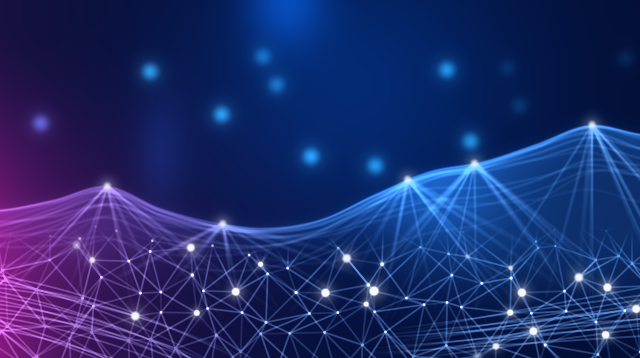
Write a Shadertoy shader that draws this background.

```glsl
// Glowing network landscape: a violet-to-blue mesh of hills under soft bokeh lights.

const float WIDTH = 1.79;      // canvas width in units of its height
const float RIDGE_STEP = 0.15; // spacing of ridge control heights
const float CELL = 0.080;      // spacing of network nodes

const vec3 NAVY = vec3(0.01, 0.055, 0.21);
const vec3 BLUE = vec3(0.00, 0.11, 0.24);
const vec3 MAGENTA = vec3(0.53, 0.10, 0.50);
const vec3 VIOLET = vec3(0.46, 0.30, 0.64);
const vec3 AZURE = vec3(0.16, 0.50, 0.80);
const vec3 PALE = vec3(0.82, 0.89, 0.98);

float hash(vec2 p) {
    return fract(sin(dot(p, vec2(127.1, 311.7))) * 43758.55);
}

float gauss(vec2 d, vec2 radius) {
    d /= radius;
    return exp(-dot(d, d));
}

float stroke(float d, float width, float px) {
    return 1.0 - smoothstep(width, width + 1.4 * px, abs(d));
}

float segment(vec2 p, vec2 a, vec2 b) {
    vec2 pa = p - a, ba = b - a;
    return length(pa - ba * clamp(dot(pa, ba) / dot(ba, ba), 0.0, 1.0));
}

// Smooth skyline through evenly spaced heights
float ridge(float x) {
    float h[13] = float[13](0.414, 0.442, 0.480, 0.418, 0.379, 0.364, 0.388,
                            0.458, 0.521, 0.549, 0.598, 0.651, 0.625);
    int i = clamp(int(floor(x / RIDGE_STEP)), 0, 11);
    float t = x / RIDGE_STEP - float(i);
    float a = h[max(i - 1, 0)], b = h[i], c = h[i + 1], d = h[min(i + 2, 12)];
    return b + 0.5 * t * (c - a + t * (2.0 * a - 5.0 * b + 4.0 * c - d
             + t * (3.0 * (b - c) + d - a)));
}

vec3 background(vec2 p) {
    vec3 col = NAVY + BLUE * gauss(p - vec2(0.98, 0.76), vec2(0.48, 0.45));
    float purple = exp(-3.6 * p.x) * mix(1.0, 0.16, smoothstep(0.2, 0.95, p.y));
    col = mix(col, MAGENTA, purple);
    col += vec3(0.01, 0.17, 0.36) * gauss(p - vec2(0.80, 1.0), vec2(0.11, 0.13));
    col += vec3(0.02, 0.06, 0.13) * gauss(p - vec2(0.45, 0.58), vec2(0.07, 0.16));
    return col;
}

// Out-of-focus lights: position and strength
vec3 bokeh(vec2 p) {
    vec3 lights[12] = vec3[12](
        vec3(0.42, 0.80, 0.9), vec3(0.62, 0.68, 0.9), vec3(0.87, 0.563, 0.9),
        vec3(1.05, 0.537, 0.8), vec3(1.25, 0.805, 0.8), vec3(1.316, 0.605, 0.8),
        vec3(0.774, 0.763, 0.55), vec3(0.735, 0.842, 0.5), vec3(0.114, 0.656, 0.75),
        vec3(1.453, 0.705, 0.2), vec3(1.42, 0.81, 0.15), vec3(1.75, 0.837, 0.15));
    vec3 sum = vec3(0.0);
    for (int i = 0; i < 12; i++) {
        float d = length(p - lights[i].xy);
        float glow = 0.7 * (1.0 - smoothstep(0.0, 0.036, d)) + 0.3 * exp(-d * d / 0.0015);
        vec3 tint = mix(vec3(0.32, 0.42, 0.72), vec3(0.15, 0.56, 0.68), smoothstep(0.1, 0.4, lights[i].x));
        sum += tint * glow * lights[i].z;
    }
    return sum;
}

// Translucent light inside the hills
vec3 hillside(vec2 p, float depth, vec3 tint) {
    float body = smoothstep(0.95, 1.35, p.x) * smoothstep(0.05, 0.34, p.y);
    float slope = gauss(p - vec2(1.18, 0.45), vec2(0.22, 0.13));
    float mound = gauss(p - vec2(0.28, 0.38), vec2(0.26, 0.13));
    float rim = exp(-max(depth, 0.0) * 22.0);
    return AZURE * (0.24 * body + 0.30 * slope) + VIOLET * 0.24 * mound + tint * 0.20 * rim;
}

// Fibres spreading below the skyline and sweeping along the lower edge
float fibres(vec2 p, float top, float px) {
    float sum = 0.0;
    for (int i = 0; i < 14; i++) {
        float k = float(i), r = hash(vec2(k, 4.0)), t = k / 13.0;
        float y = top - t * (0.10 + 0.09 * sin(p.x * 3.0 + r * 6.3));
        sum += 0.24 * (1.0 - 0.7 * t) * stroke(p.y - y, 0.0008, 1.5 * px);
        float left = 0.08 + 0.15 * t - (0.10 + 0.22 * r) * p.x - 0.25 * p.x * p.x;
        sum += 0.5 * stroke(p.y - left, 0.0006, px) * smoothstep(0.8, 0.2, p.x);
        float u = max(p.x - 0.95 - 0.2 * r, 0.0);
        float right = 0.09 * t - 0.02 + u * (0.06 + 0.20 * r);
        sum += 0.45 * stroke(p.y - right, 0.0006, px) * smoothstep(0.0, 0.4, u);
    }
    return sum;
}

// Straight threads fanning unevenly from one summit
float fan(vec2 p, vec2 peak, float seed, float px) {
    float sum = 0.0;
    for (int i = 0; i < 12; i++) {
        float r = hash(vec2(float(i), seed)), s = hash(vec2(seed, float(i) + 9.0));
        vec2 foot = vec2(peak.x + (s - 0.45) * 0.9, 0.10 + 0.20 * r);
        float fade = 0.05 + 0.24 * smoothstep(foot.y, peak.y, p.y);
        sum += fade * stroke(segment(p, peak, foot), 0.0008, px * (1.0 + 2.0 * r));
    }
    return sum;
}

vec2 node(vec2 id) {
    return (id + 0.05 + 0.9 * vec2(hash(id), hash(id + 37.0))) * CELL;
}

// Network lines in x, glowing nodes in y
vec2 network(vec2 p, float px) {
    vec2 id = floor(p / CELL), sum = vec2(0.0), c = node(id);
    for (int j = 0; j < 9; j++) {
        vec2 o = vec2(j % 3, j / 3) - 1.0, n = node(id + o);
        float link = 0.2 + 0.4 * hash(id + id + o); // same from both ends
        if (j != 4) sum.x += link * stroke(segment(p, c, n), 0.0005, px);
        if (j % 2 == 1) { // edges that cut across a corner of the cell
            vec2 side = vec2(-o.y, o.x), m = node(id + side);
            link = 0.2 + 0.4 * hash(id + id + o + side);
            sum.x += link * stroke(segment(p, n, m), 0.0005, px);
        }
        float size = hash(id + o + 71.0), d = length(p - n);
        float band = smoothstep(0.17, 0.07, abs(n.y - 0.25 + 0.08 * n.x));
        band *= smoothstep(0.12, 0.35, n.x) * step(n.y, ridge(n.x) - 0.04);
        float radius = mix(0.003, 0.014, smoothstep(0.55, 1.0, size));
        sum.y += band * (1.0 - smoothstep(radius * 0.5, radius + px, d));
        sum.y += band * 0.35 * step(0.55, size) * exp(-d * d / (4.0 * radius * radius));
    }
    return sum;
}

void mainImage(out vec4 fragColor, in vec2 fragCoord) {
    vec2 p = fragCoord / iResolution.xy * vec2(WIDTH, 1.0);
    float px = 1.0 / iResolution.y;
    float top = ridge(p.x), depth = top - p.y;
    float below = smoothstep(-0.004, 0.004, depth);
    vec3 tint = mix(VIOLET, AZURE, smoothstep(0.35, 0.95, p.x));

    vec3 col = background(p) + bokeh(p);
    col += below * hillside(p, depth, tint) + tint * 0.10 * exp(-abs(depth) * 70.0);

    // Threads, summits and network
    float threads = fibres(p, top, px), sparks = 0.0;
    float summits[5] = float[5](0.30, 0.623, 1.14, 1.327, 1.656);
    for (int i = 0; i < 5; i++) {
        vec2 peak = vec2(summits[i], ridge(summits[i]));
        float d = length(p - peak);
        threads += fan(p, peak, float(i), px);
        sparks += 0.6 * (1.0 - smoothstep(0.002, 0.016, d)) + 0.25 * exp(-d * d / 0.0006);
    }
    vec2 net = network(p, px);
    threads += net.x * smoothstep(0.03, 0.12, depth) * smoothstep(0.38, 0.24, p.y);
    col += below * mix(tint, PALE, 0.5) * min(threads, 1.0) * 0.65;
    col = mix(col, vec3(0.97, 0.97, 1.0), clamp(net.y + sparks, 0.0, 1.0));
    fragColor = vec4(clamp(col, 0.0, 1.0), 1.0);
}
```
